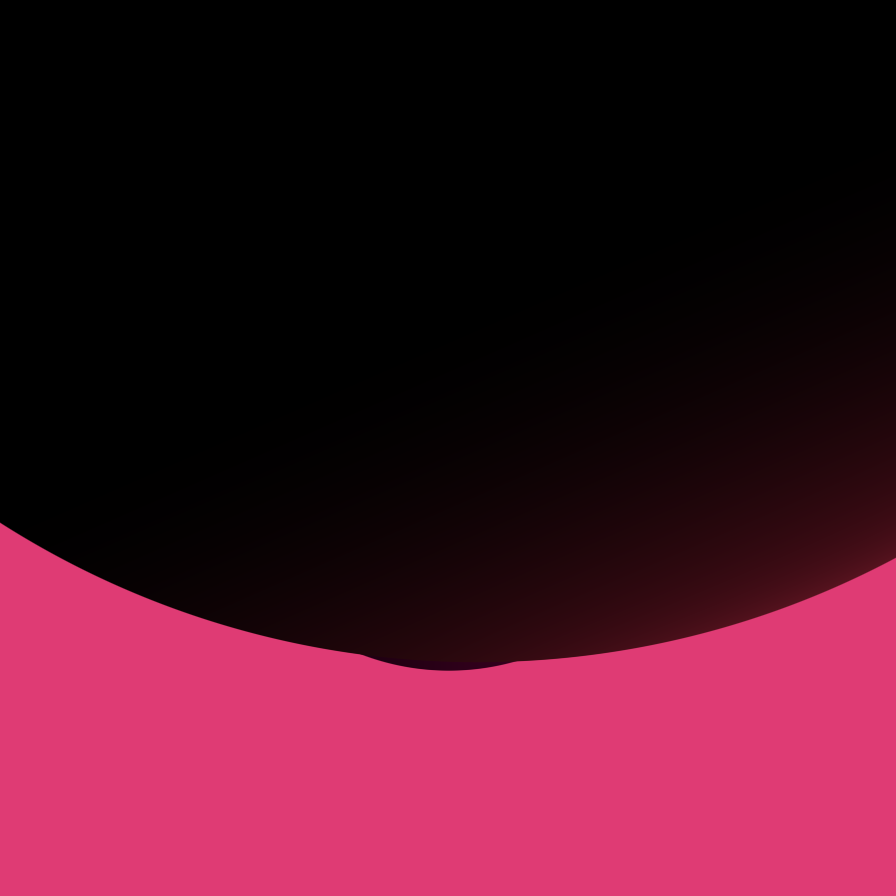
Write a three.js fragment shader that draws this background.

```glsl
// A huge dark disc with a faint crimson glow hangs over a flat pink ground.
varying vec2 vUv;

const vec3 PINK = vec3(0.873, 0.231, 0.453);
const vec3 PLUM = vec3(0.17, 0.0, 0.095);
const vec3 CRIMSON = vec3(0.26, 0.047, 0.085);
const vec3 RIM_ROSE = vec3(0.07, 0.025, 0.032);

// Signed distance to a circle, negative inside
float circleDistance(vec2 p, vec2 center, float radius) {
  return length(p - center) - radius;
}

// Smooth coverage of a shape from its signed distance
float coverage(float d) {
  float halfWidth = max(0.6 * fwidth(d), 0.00001);
  return 1.0 - smoothstep(-halfWidth, halfWidth, d);
}

// Slanted glow that grows from black toward the lower right
vec3 discColor(vec2 p, float d) {
  float slope = 1.0 - p.y + 0.44 * p.x;
  float glow = max((slope - 0.56) / 0.5, 0.0);
  float rim = exp(min(d, 0.0) / 0.03) * smoothstep(0.45, 0.95, p.x);
  return CRIMSON * glow * glow + RIM_ROSE * rim;
}

void main() {
  float bigDisc = circleDistance(vUv, vec2(0.5335, 1.2522), 0.9913);
  float smallDisc = circleDistance(vUv, vec2(0.501, 0.525), 0.2735);

  // Small plum disc peeks out below the big one
  vec3 plum = PLUM * mix(0.75, 1.15, smoothstep(0.41, 0.57, vUv.x));
  vec3 color = mix(PINK, plum, coverage(smallDisc));
  color = mix(color, discColor(vUv, bigDisc), coverage(bigDisc));

  gl_FragColor = vec4(color, 1.0);
}
```
